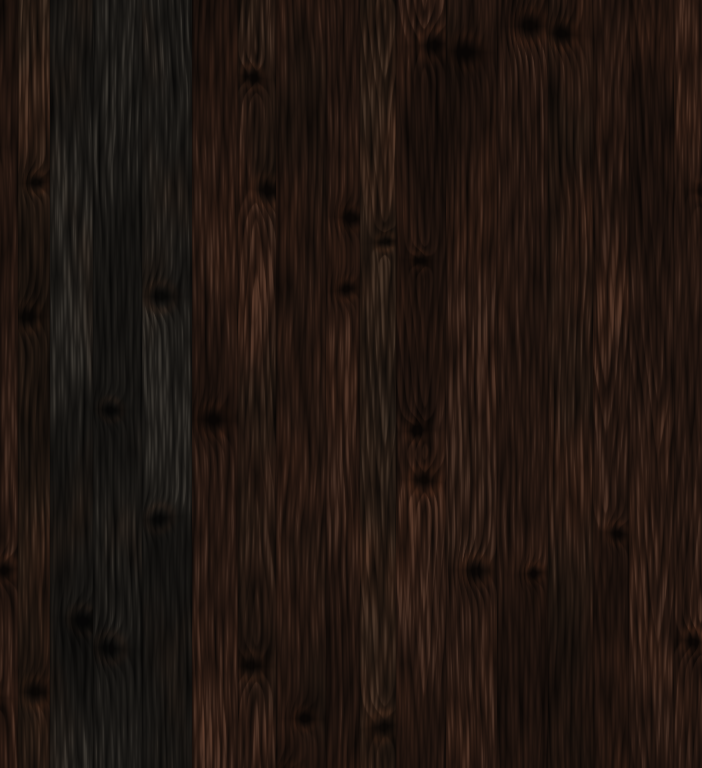
Write a Shadertoy shader that draws this texture.

```glsl
// Dark stained timber made of narrow upright staves.
// Each stave gets its own tint, arched growth rings and a few knots;
// stretched cellular noise lays the fine fibres over everything.

const float STAVES = 17.5;       // staves per canvas height
const float KNOT_SPACING = 0.21; // height of one knot cell

const vec3 RED_BROWN = vec3(0.126, 0.077, 0.055);
const vec3 UMBER     = vec3(0.115, 0.080, 0.057);
const vec3 COOL_GREY = vec3(0.092, 0.084, 0.074);
const vec3 AMBER     = vec3(0.060, 0.027, 0.010);
const vec3 SHEEN     = vec3(0.050, 0.048, 0.044);

float hash(vec2 p) {
    vec3 q = fract(p.xyx * 0.1031);
    q += dot(q, q.yzx + 33.33);
    return fract((q.x + q.y) * q.z);
}

// Layered sines, roughly -1 to 1
float waves(vec2 p, float seed) {
    float sum = 0.0, amp = 0.5;
    for (int i = 0; i < 4; i++) {
        sum += amp * sin(p.x + seed + 1.6 * sin(p.y + seed * 1.7));
        p = mat2(1.5, 1.1, -1.1, 1.5) * p + 2.3;
        amp *= 0.6;
    }
    return sum;
}

// Distance to the nearest scattered cell point
float cellular(vec2 p) {
    vec2 cell = floor(p);
    float nearest = 4.0;
    for (int y = -1; y <= 1; y++)
    for (int x = -1; x <= 1; x++) {
        vec2 c = cell + vec2(x, y);
        vec2 d = c + vec2(hash(c), hash(c + 57.3)) - p;
        nearest = min(nearest, dot(d, d));
    }
    return sqrt(nearest);
}

// Left edge of a stave, unevenly spaced
float staveEdge(float id) {
    return (id + 0.55 * hash(vec2(id, 3.0))) / STAVES;
}

// Knots of one stave: x = shadow, y = warm halo, z = push on the rings
vec3 knots(vec2 p, float id, float left, float width) {
    vec3 sum = vec3(0.0);
    float row = floor(p.y / KNOT_SPACING);
    for (int j = -1; j <= 1; j++) {
        vec2 key = vec2(id + 20.0, row + float(j) + 40.0);
        if (hash(key) < 0.55) continue;
        vec2 centre = vec2(left + width * mix(0.2, 0.8, hash(key + 9.0)),
                           (row + float(j) + hash(key + 17.0)) * KNOT_SPACING);
        float size = mix(0.005, 0.011, hash(key + 31.0));
        vec2 d = (p - centre) / size;
        d.y += 0.3 * d.x * (hash(key + 5.0) - 0.5);
        float core = exp(-dot(d, d) * vec2(0.7, 1.3).x);
        float side = d.y * (hash(key + 23.0) < 0.5 ? -1.0 : 1.0);
        float smear = exp(-0.06 * d.x * d.x - 0.5 * abs(side) * (side > 0.0 ? 0.35 : 1.6));
        float halo = exp(-2.0 * pow(length(d) - 1.9, 2.0));
        sum += vec3(0.45 * core + 0.42 * smear, halo, exp(-0.12 * dot(d, d)));
    }
    return sum;
}

// Growth rings: slow brightening, then a quick drop
float rings(float phase) {
    float t = fract(phase);
    return smoothstep(0.0, 0.75, t) * (1.0 - smoothstep(0.78, 1.0, t));
}

// Stave tone that changes softly between lengths of timber
float lengthTone(float id, float y) {
    float s = y * 2.6 + 7.0 * hash(vec2(id, 11.0));
    float blend = smoothstep(0.7, 1.0, fract(s));
    return mix(hash(vec2(id, floor(s))), hash(vec2(id, floor(s) + 1.0)), blend);
}

vec3 staveTint(float pick) {
    vec3 warm = mix(UMBER, RED_BROWN, smoothstep(0.35, 0.6, pick));
    return mix(COOL_GREY, warm, smoothstep(0.1, 0.35, pick));
}

void mainImage(out vec4 fragColor, in vec2 fragCoord) {
    vec2 p = fragCoord / iResolution.y;

    // Find the stave
    float id = floor(p.x * STAVES);
    if (p.x < staveEdge(id)) id -= 1.0;
    float left = staveEdge(id);
    float width = staveEdge(id + 1.0) - left;
    float seed = 30.0 * hash(vec2(id, 71.0));
    vec3 knot = knots(p, id, left, width);

    // Rings: peaked arches inside some staves, nearly straight in others
    float arched = step(0.5, hash(vec2(id, 5.0)));
    float axis = left + width * mix(-0.4, mix(0.3, 0.7, hash(vec2(id, 8.0))), arched);
    float bend = waves(p * vec2(16.0, 6.0), seed);
    float across = length(vec2(p.x - axis, 0.002));
    float slope = mix(1.5, 8.0, arched) * (hash(vec2(id, 13.0)) < 0.3 ? -1.0 : 1.0);
    float phase = across * mix(85.0, 115.0, hash(vec2(id, 19.0))) + p.y * slope
                + 0.65 * bend + 1.8 * knot.z;
    float ringLight = rings(phase) - 0.45;
    float ringDepth = 0.32 + 0.2 * waves(p * vec2(30.0, 5.0), seed + 4.0);

    // Fibres at two widths follow the bend
    vec2 f = p + vec2(0.003 * bend + 0.004 * knot.z, id * 0.37);
    float fine = 0.46 - cellular(f * vec2(205.0, 13.0));
    float broad = 0.46 - cellular(f * vec2(75.0, 4.0) + 40.0);

    // Combine the light
    float cloud = waves(p * vec2(22.0, 9.0), seed + 9.0);
    float light = 0.76 + 0.46 * lengthTone(id, p.y) + 0.11 * cloud;
    light *= 1.0 + 0.85 * fine + 0.4 * broad + ringDepth * ringLight;
    light *= 1.0 - min(0.75, knot.x);
    float seam = min(p.x - left, left + width - p.x);
    light *= mix(0.72, 1.0, smoothstep(0.0, 0.003, seam));

    // Colour, warm beside knots and greyer on the brightest fibres
    float pick = hash(vec2(id, 43.0)) + 0.12 * cloud;
    vec3 color = staveTint(pick) * max(light, 0.25);
    color += AMBER * light * (0.5 * knot.y + 0.35 * max(cloud, 0.0) * step(0.3, pick));
    color += SHEEN * smoothstep(1.2, 1.8, light);
    fragColor = vec4(color, 1.0);
}
```
